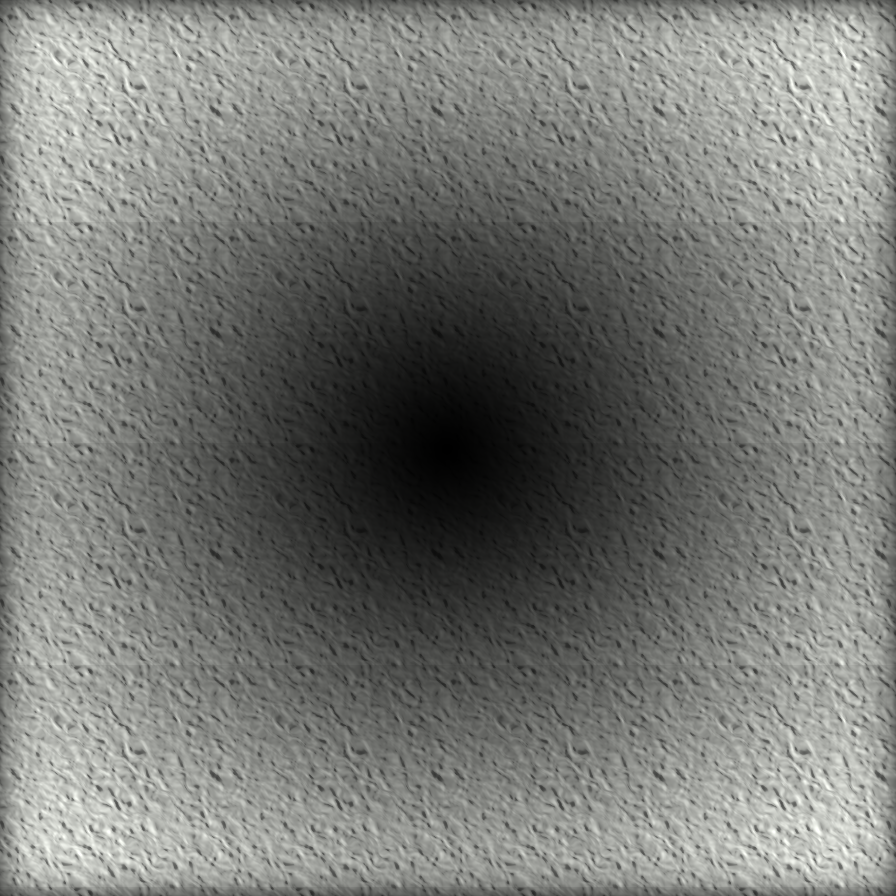
Reproduce this texture procedurally as a Shadertoy shader.

```glsl
// Tiled rough plaster with a dark radial hollow and shaded borders
#define TILE 0.2474
#define GRAIN vec2(48.0, 40.0)
#define SLANT 0.5
#define RELIEF 0.36
#define PIT_DEPTH 0.22
#define TILE_SHADE 0.07
#define BORDER_WIDTH 0.020
#define BORDER_DARK 0.50
#define GLOW 2.17
#define WOBBLE 0.022
#define TINT vec3(0.988, 1.0, 0.97)
#define LIGHT_DIR vec2(0.88, -0.47)

float hash(vec2 p) {
    return fract(sin(dot(p, vec2(127.1, 311.7))) * 43758.5453);
}

// Random value of a cell on a slanted lattice that repeats every tile
float cellValue(vec2 cell, vec2 cells, float seed) {
    float row = floor(cell.y / cells.y);
    cell.y -= row * cells.y;
    cell.x = mod(cell.x + row * cells.x * SLANT, cells.x);
    return hash(cell + seed);
}

// Smooth noise, stretched along the slant
float slantedNoise(vec2 p, vec2 cells, float seed) {
    vec2 q = vec2(p.x - SLANT * p.y, p.y) * cells;
    vec2 cell = floor(q);
    vec2 f = fract(q);
    f = f * f * (3.0 - 2.0 * f);
    float low = mix(cellValue(cell, cells, seed),
                    cellValue(cell + vec2(1.0, 0.0), cells, seed), f.x);
    float high = mix(cellValue(cell + vec2(0.0, 1.0), cells, seed),
                     cellValue(cell + 1.0, cells, seed), f.x);
    return mix(low, high, f.y);
}

// Plaster height over one tile: broad lumps, main grain, fine grit
float plasterHeight(vec2 p) {
    return 0.55 * slantedNoise(p, GRAIN * 0.5, 3.0)
         + 0.85 * slantedNoise(p, GRAIN, 17.0)
         + 0.35 * slantedNoise(p, GRAIN * 2.0, 41.0);
}

// Side light on the bumps, with deeper shadow on steep slopes
float plasterShade(vec2 p) {
    // Irregular shifts hide the lattice rows
    p += WOBBLE * (vec2(slantedNoise(p, GRAIN * 0.5, 61.0),
                        slantedNoise(p, GRAIN * 0.5, 83.0)) - 0.5);
    vec2 offset = LIGHT_DIR * 0.42 / GRAIN.x;
    float slope = plasterHeight(p + offset) - plasterHeight(p - offset);
    return 1.02 + RELIEF * slope - PIT_DEPTH * smoothstep(0.25, 0.65, -slope);
}

void mainImage(out vec4 fragColor, in vec2 fragCoord) {
    vec2 uv = fragCoord / iResolution.xy;

    // Repeated plaster, counted from the upper left
    vec2 tilePos = vec2(uv.x, 1.0 - uv.y) / TILE;
    vec2 inTile = fract(tilePos);
    float shade = plasterShade(tilePos);
    shade *= 1.0 + TILE_SHADE * (inTile.y - 0.5) + 0.02 * (0.5 - inTile.x);

    // Radial hollow, levelling off toward the corners
    float radius = length(uv - vec2(0.499, 0.499));
    float level = GLOW * pow(radius, 1.38) / (1.0 + 0.95 * radius * radius);

    // Soft dark border on each side
    vec2 edge = min(uv, 1.0 - uv);
    vec2 border = 1.0 - BORDER_DARK * exp(-edge / BORDER_WIDTH);

    fragColor = vec4(clamp(TINT * level * shade * border.x * border.y, 0.0, 1.0), 1.0);
}
```
